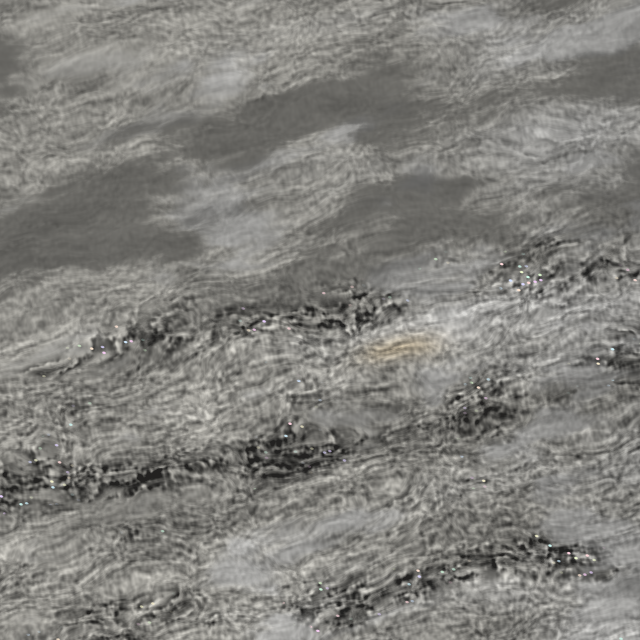
This texture is drawn by a WebGL 2 fragment shader. Its source:

```glsl
#version 300 es
precision highp float;
// Weathered grey ice: tilted streaks, smooth dark sheets, gritty crevices and glints.
uniform vec2 u_resolution;
out vec4 fragColor;

const float TILT = 0.19;                // radians, streaks rise to the right
const float BASE_LIGHT = 0.525;
const vec2 BROAD_SCALE = vec2(2.2, 7.5);
const vec2 STREAK_SCALE = vec2(8.0, 27.0);
const vec2 FLAKE_SCALE = vec2(30.0, 62.0);
const vec2 GRIT_SCALE = vec2(85.0, 125.0);
const vec2 CURL_SCALE = vec2(17.0, 25.0);
const float CURL_RINGS = 12.0;
const float RELIEF_GAIN = 0.18;
const float GRIT_GAIN = 0.21;
const float CREVICE_TOP = 0.02;         // height of the first crevice band
const float CREVICE_STEP = 0.22;
const float GLINT_CELLS = 110.0;
const float GLINT_SHARE = 0.10;
const vec3 WARM_GREY = vec3(1.012, 1.0, 0.96);
const vec3 COOL_GREY = vec3(0.995, 1.0, 1.01);
const vec3 OCHRE = vec3(1.13, 1.0, 0.78);

uvec2 scramble(vec2 cell) {
    uvec2 h = uvec2(ivec2(cell) + 32768) * uvec2(1664525u, 22695477u) + 1013904223u;
    h.x += h.y * 1664525u;
    h.y += h.x * 1664525u;
    h ^= h >> 16u;
    h.x += h.y * 1664525u;
    h.y += h.x * 1664525u;
    return h ^ (h >> 16u);
}

vec2 hash2(vec2 cell) {
    return vec2(scramble(cell) & 65535u) / 65535.0;
}

float slope(vec2 cell, vec2 corner, vec2 f) {
    float angle = 6.2832 * hash2(cell + corner).x;
    return dot(vec2(cos(angle), sin(angle)), f - corner);
}

// Gradient noise, roughly -0.7 to 0.7
float noise(vec2 p) {
    vec2 cell = floor(p), f = p - cell;
    vec2 w = f * f * f * (f * (f * 6.0 - 15.0) + 10.0);
    float low = mix(slope(cell, vec2(0, 0), f), slope(cell, vec2(1, 0), f), w.x);
    float high = mix(slope(cell, vec2(0, 1), f), slope(cell, vec2(1, 1), f), w.x);
    return mix(low, high, w.y);
}

float fbm(vec2 p) {
    float sum = 0.0, gain = 1.0;
    for (int i = 0; i < 4; i++) {
        sum += gain * noise(p);
        p = mat2(1.6, 0.25, -0.25, 1.6) * p * 1.25 + 11.3;
        gain *= 0.5;
    }
    return sum;
}

float bell(float x) { return exp(-x * x); }

// Scattered bright specks; returns tint in rgb and coverage in a
vec4 glints(vec2 p) {
    vec2 cell = floor(p * GLINT_CELLS);
    vec2 pick = hash2(cell + 301.0), place = hash2(cell + 977.0);
    vec2 d = fract(p * GLINT_CELLS) - mix(vec2(0.4), vec2(0.6), place);
    d = vec2(d.x + 0.4 * d.y, d.y * 1.2);
    float speck = 1.0 - smoothstep(0.12, 0.42, length(d));
    vec3 tint = 0.9 + 0.1 * cos(6.2832 * (pick.y + vec3(0.0, 0.33, 0.67)));
    return vec4(tint, speck * step(1.0 - GLINT_SHARE, pick.x));
}

void main() {
    vec2 p = gl_FragCoord.xy / u_resolution - 0.5;
    vec2 q = mat2(cos(TILT), -sin(TILT), sin(TILT), cos(TILT)) * p;
    vec2 warp = vec2(fbm(q * 5.0 + 3.0), fbm(q * vec2(4.0, 7.0) + 19.0));
    vec2 flow = q + warp * vec2(0.04, 0.018);

    // Raised flakes lit from above, and fine grit
    vec2 flakeAt = flow * FLAKE_SCALE + warp;
    float flake = fbm(flakeAt);
    float relief = flake - fbm(flakeAt + vec2(-0.1, 0.35));
    float grit = noise(flow * GRIT_SCALE) + 0.7 * noise(q * GRIT_SCALE.yx * 1.25 + 9.0);

    // Region masks
    float broad = fbm(flow * BROAD_SCALE + 5.0);
    float streak = fbm(flow * STREAK_SCALE + 40.0);
    float upper = smoothstep(-0.02, 0.14, flow.y);
    float sheetBand = bell((flow.y - 0.2) / 0.15) * (0.8 - 0.5 * q.x);
    float sheetField = 0.35 * sheetBand - 0.75 * broad - 0.15 * streak - 0.06 * flake;
    float sheet = upper * smoothstep(0.14, 0.34, sheetField);
    float band = 0.0;
    for (int i = 0; i < 3; i++)
        band += bell((flow.y - CREVICE_TOP + CREVICE_STEP * float(i)) / 0.055);
    float core = bell((flow.y - CREVICE_TOP) / 0.04) * bell((flow.x - 0.02) / 0.2);
    float gap = fbm(flow * vec2(3.5, 10.0) + 71.0);
    float gapField = 0.36 * band + 0.35 * core + 0.9 * gap + 0.12 * streak + 0.08 * flake;
    float crevice = (1.0 - 0.85 * upper) * smoothstep(0.2, 0.6, gapField);
    float haze = smoothstep(0.05, 0.45, fbm(flow * vec2(4.0, 10.0) + 120.0));
    haze *= 1.0 - crevice;
    float rough = mix(1.0, 0.6, upper) * (1.0 - 0.75 * sheet) * (1.0 - 0.6 * haze);

    // Broad light, streaks and texture
    float light = BASE_LIGHT + 0.17 * broad - 0.05 * sheetBand;
    light += 0.13 * streak * (1.0 - 0.6 * sheet) + 0.06 * haze;
    light = mix(light, 0.39 + 0.04 * streak, 0.8 * sheet);
    light += rough * (RELIEF_GAIN * relief + GRIT_GAIN * grit);

    // Contour rings form curls inside crevices and faint ripples elsewhere
    float rings = sin(CURL_RINGS * noise(flow * CURL_SCALE + 0.6 * warp) + 2.0 * grit);
    float ripple = smoothstep(0.0, 0.4, noise(flow * vec2(6.0, 12.0) + 55.0));
    light += 0.06 * rings * ripple * rough;
    light += crevice * (-0.15 + 0.11 * rings + 0.12 * grit + 0.06 * relief);

    // Grey tints and an ochre stain beside the main crevice
    float cool = smoothstep(0.0, 0.5, haze * 0.4 + p.x * 0.5 + broad * 0.4);
    vec3 color = clamp(light, 0.13, 0.86) * mix(WARM_GREY, COOL_GREY, 0.5 * cool);
    float stain = bell((flow.x - 0.12) / 0.06) * bell((flow.y + 0.07) / 0.02);
    color *= mix(vec3(1.0), OCHRE, 0.5 * stain);

    // Glints gather around crevices
    vec4 glint = glints(q);
    float gather = smoothstep(0.1, 0.5, crevice) * smoothstep(-0.1, 0.25, noise(q * 8.0 + 33.0));
    color = mix(color, glint.rgb, glint.a * gather);
    fragColor = vec4(clamp(color, 0.0, 1.0), 1.0);
}
```
